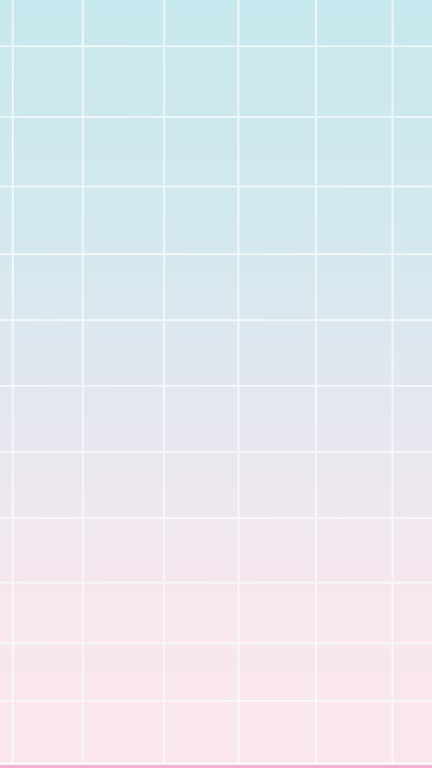
A Shadertoy shader for this background:

```glsl
const int COLUMNS = 6;
const int ROWS = 11;
const float LINE_HALF = 0.00125;  // in canvas heights
const vec3 SKY = vec3(0.780, 0.910, 0.932);
const vec3 POWDER = vec3(0.828, 0.910, 0.938);
const vec3 LILAC = vec3(0.886, 0.906, 0.938);
const vec3 BLUSH = vec3(0.966, 0.905, 0.938);
const vec3 ROSE = vec3(0.984, 0.902, 0.934);
const vec3 CHALK = vec3(0.970, 0.985, 0.982);
const vec3 EDGE_PINK = vec3(0.945, 0.690, 0.835);

float hash(float n) {
    return fract(sin(n * 127.1) * 4375.85);
}

float noise(float x) {
    float f = fract(x);
    return mix(hash(floor(x)), hash(floor(x) + 1.0), f * f * (3.0 - 2.0 * f));
}

float ramp(float a, float b, float x) {
    return clamp((x - a) / (b - a), 0.0, 1.0);
}

// Vertical wash, depth runs from 0 at the top to 1 at the bottom
vec3 wash(float depth) {
    vec3 color = mix(SKY, POWDER, ramp(0.0, 0.30, depth));
    color = mix(color, LILAC, ramp(0.30, 0.50, depth));
    color = mix(color, BLUSH, ramp(0.50, 0.76, depth));
    return mix(color, ROSE, ramp(0.76, 1.0, depth));
}

// Column positions: even steps with an alternating offset that fades rightward
float columnX(float i) {
    float wobble = cos(3.14159 * i) * exp(-0.18 * i * i);
    return 0.0211 + 0.1775 * i + 0.0083 * wobble;
}

// Row depths: steps shrink downward, with a slow growing drift
float rowDepth(float i) {
    float drift = 0.00052 * i * cos(0.9 * (i - 8.0));
    return 0.0602 + 0.0925 * i - 0.000716 * i * i + drift;
}

float stroke(float dist, float halfWidth, float pixel) {
    return clamp((halfWidth - abs(dist)) / pixel + 0.5, 0.0, 1.0);
}

// Uneven strength along a line
float wear(float along, float seed) {
    return 0.74 + 0.16 * noise(along * 9.0 + seed * 17.3);
}

void mainImage(out vec4 fragColor, in vec2 fragCoord) {
    vec2 uv = fragCoord / iResolution.xy;
    float depth = 1.0 - uv.y;
    float pixel = 1.0 / iResolution.y;
    float aspect = iResolution.x / iResolution.y;
    vec3 color = wash(depth);

    // Grid lines
    float grid = 0.0;
    for (int i = 0; i < COLUMNS; i++) {
        float dist = (uv.x - columnX(float(i))) * aspect;
        grid = max(grid, stroke(dist, LINE_HALF, pixel) * wear(depth, float(i)));
    }
    for (int i = 0; i < ROWS; i++) {
        float dist = depth - rowDepth(float(i));
        grid = max(grid, stroke(dist, LINE_HALF, pixel) * wear(uv.x, float(i + COLUMNS)));
    }
    color = mix(color, CHALK, grid);

    // Pale line and pink strip along the bottom edge
    color = mix(color, CHALK, 0.8 * stroke(uv.y - 0.0058, 0.0018, pixel));
    color = mix(color, EDGE_PINK, stroke(uv.y, 0.0040, pixel));

    fragColor = vec4(color, 1.0);
}
```
